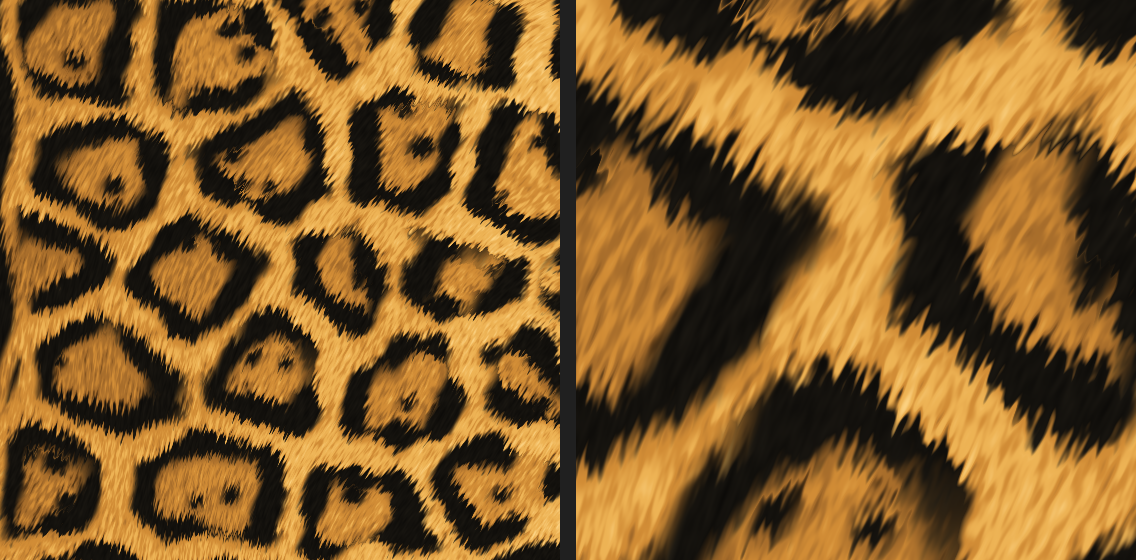
Left, the full canvas; right, a detail of the centre.
A three.js fragment shader for this texture:

```glsl
// Spotted big-cat fur: warped Voronoi cells give rosettes, whose rings are
// broken into blobs by gradient noise and filled with small dots.
// Stretched noise draws the hairs, which also fray the edges of the spots.
#define GRID vec2(4.1, 4.8)    // rosettes across and up
#define JITTER 0.52            // irregularity of rosette places
#define GAP 0.021              // half width of the pale lanes
#define RING 0.018             // half thickness of the dark rings
#define DOT_GRID 13.0          // density of small inner dots
#define HAIR vec2(165.0, 34.0) // hair frequency across and along
#define FRAY 0.022             // how far hairs drag the spot edges
#define SOFT 0.008             // softness of spot edges

varying vec2 vUv;

const vec3 BLACK = vec3(0.075, 0.066, 0.050);
const vec3 BROWN = vec3(0.43, 0.27, 0.10);
const vec3 TAN = vec3(0.66, 0.43, 0.17);
const vec3 GOLD = vec3(0.82, 0.55, 0.21);
const vec3 STRAW = vec3(0.93, 0.70, 0.33);
const vec3 CREAM = vec3(0.99, 0.83, 0.52);

vec2 hash2(vec2 p) {
  vec3 q = fract(p.xyx * vec3(0.1031, 0.1030, 0.0973));
  q += dot(q, q.yzx + 33.33);
  return fract((q.xx + q.yz) * q.zy);
}

float corner(vec2 cell, vec2 offset) {
  float a = 6.2832 * hash2(cell).x;
  return dot(vec2(cos(a), sin(a)), offset);
}

// Gradient noise, about -0.7 to 0.7
float noise(vec2 p) {
  vec2 i = floor(p), f = fract(p);
  vec2 u = f * f * f * (f * (f * 6.0 - 15.0) + 10.0);
  vec2 e = vec2(1.0, 0.0);
  return mix(mix(corner(i, f), corner(i + e.xy, f - e.xy), u.x),
             mix(corner(i + e.yx, f - e.yx), corner(i + e.xx, f - e.xx), u.x), u.y);
}

vec2 site(vec2 cell) {
  float stagger = 0.3 * mod(cell.y, 2.0);
  return cell + 0.5 + vec2(stagger, 0.0) + JITTER * (hash2(cell + 41.0) - 0.5);
}

// Rounded distance to the Voronoi borders, in canvas units
float rosetteDepth(vec2 p) {
  vec2 q = p * GRID, base = floor(q), nearest = vec2(9.0);
  for (int j = -2; j <= 2; j++)
    for (int i = -2; i <= 2; i++) {
      vec2 r = site(base + vec2(i, j)) - q;
      if (dot(r, r) < dot(nearest, nearest)) nearest = r;
    }
  float sum = 0.0001;
  for (int j = -2; j <= 2; j++)
    for (int i = -2; i <= 2; i++) {
      vec2 r = site(base + vec2(i, j)) - q, gap = r - nearest;
      if (dot(gap, gap) > 0.0001)
        sum += exp(-20.0 * dot(0.5 * (r + nearest), normalize(gap)));
    }
  return -log(sum) / (10.0 * (GRID.x + GRID.y));
}

// Distance to sparse small dots, in canvas units
float innerDots(vec2 p) {
  vec2 q = p * DOT_GRID, base = floor(q);
  float d = 1.0;
  for (int j = -1; j <= 1; j++)
    for (int i = -1; i <= 1; i++) {
      vec2 cell = base + vec2(i, j), h = hash2(cell + 7.0);
      float radius = h.x < 0.6 ? 0.13 + 0.12 * h.y : -0.5;
      vec2 r = cell + 0.25 + 0.5 * hash2(cell + 90.0) - q;
      d = min(d, length(r * vec2(0.85, 1.1)) - radius);
    }
  return d / DOT_GRID;
}

vec3 furRamp(float t) {
  vec3 c = mix(BROWN, TAN, smoothstep(0.0, 0.3, t));
  c = mix(c, GOLD, smoothstep(0.3, 0.6, t));
  c = mix(c, STRAW, smoothstep(0.6, 0.88, t));
  return mix(c, CREAM, smoothstep(0.88, 1.25, t));
}

void main() {
  vec2 p = vUv;

  // Hairs along a slowly turning direction
  float lean = 0.3 + 0.35 * p.x + 0.3 * noise(p * 2.0 + 5.0);
  vec2 along = vec2(sin(lean), cos(lean)), across = vec2(along.y, -along.x);
  vec2 strand = vec2(dot(p - 0.5, across), dot(p - 0.5, along));
  float hair = noise(strand * HAIR) + 0.6 * noise(strand * HAIR * 1.9 + 17.0);

  // Frayed and warped place on the coat
  vec2 s = p + along * hair * FRAY;
  vec2 warp = vec2(noise(s * 7.0), noise(s * 7.0 + 31.0));
  float depth = rosetteDepth(s + 0.026 * warp);

  // Rings break up more towards the right
  float breakup = mix(0.026, 0.062, p.x);
  float thick = min(RING + breakup * noise(s * 13.0 + 3.0), 0.027);
  float spots = abs(depth - GAP - RING) - thick;
  float inside = GAP + 2.0 * RING;
  spots = min(spots, innerDots(s + 0.02 * warp) + 1.2 * max(0.0, inside + 0.006 - depth));

  // Dark strip along the left edge
  float strip = s.x - 0.022 - 0.06 * noise(vec2(3.3, s.y * 4.0)) + 0.2 * max(0.0, 0.42 - s.y);
  spots = min(max(spots, 0.03 - strip), strip);

  // Fur tone: pale lanes, richer rosette centres, lighter to the right
  float centre = smoothstep(GAP, inside, depth);
  float tone = 0.66 + 0.26 * p.x - 0.27 * centre + 0.4 * hair;
  tone += 0.16 * noise(p * 5.0 + 12.0) + 0.12 * noise(strand * vec2(45.0, 14.0));
  vec3 fur = furRamp(tone - 0.2 * smoothstep(0.02, 0.0, spots));
  vec3 ink = BLACK * (1.0 + 0.45 * hair);
  gl_FragColor = vec4(mix(ink, fur, smoothstep(-SOFT, SOFT, spots)), 1.0);
}
```
